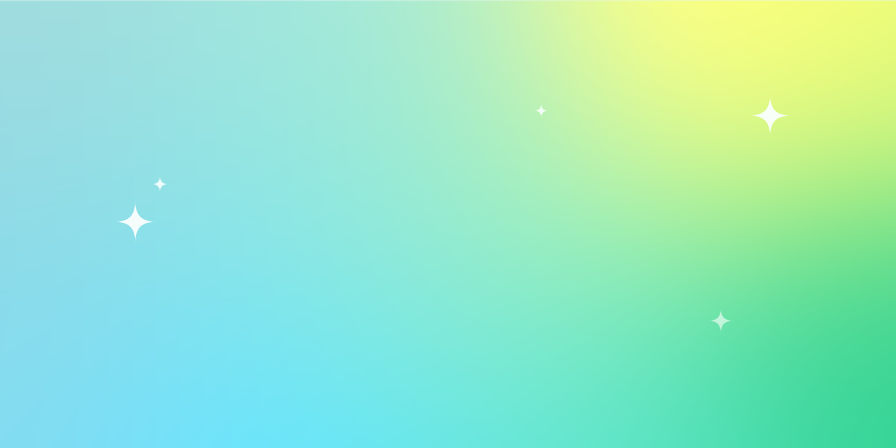
This background is drawn by a Shadertoy shader. Its source:

```glsl
const int GLOW_COUNT = 11;
const int STAR_COUNT = 5;

// Glow centres, in units of canvas height
const vec2 glowCentre[GLOW_COUNT] = vec2[](
    vec2(0.05, 1.0), vec2(0.0, 0.5), vec2(0.0, 0.0), vec2(0.7, 0.0),
    vec2(0.65, 0.5), vec2(0.75, 1.0), vec2(1.1, 0.5), vec2(1.58, 0.95),
    vec2(2.0, 1.0), vec2(1.95, 0.2), vec2(1.3, 0.0));

const vec3 glowColour[GLOW_COUNT] = vec3[](
    vec3(0.65, 0.86, 0.86), vec3(0.56, 0.85, 0.90), vec3(0.51, 0.86, 0.95),
    vec3(0.34, 0.90, 1.06), vec3(0.54, 0.90, 0.92), vec3(0.66, 0.91, 0.86),
    vec3(0.66, 0.94, 0.72), vec3(1.08, 1.02, 0.49), vec3(0.90, 0.98, 0.46),
    vec3(0.18, 0.82, 0.57), vec3(0.33, 0.90, 0.80));

// Stars: centre, arm length, opacity
const vec4 stars[STAR_COUNT] = vec4[](
    vec4(0.302, 0.505, 0.052, 0.95), vec4(0.357, 0.589, 0.022, 0.88),
    vec4(1.208, 0.753, 0.019, 0.85), vec4(1.719, 0.742, 0.052, 0.95),
    vec4(1.609, 0.284, 0.032, 0.60));

// Normalised Gaussian blend of all glows
vec3 meshGradient(vec2 p) {
    vec3 sum = vec3(0.0);
    float total = 0.0;
    for (int i = 0; i < GLOW_COUNT; i++) {
        vec2 d = p - glowCentre[i];
        float weight = exp(-4.5 * dot(d, d));
        sum += weight * glowColour[i];
        total += weight;
    }
    return sum / total;
}

// Coverage of a four-pointed star with concave sides
float sparkle(vec2 p, float arm, float pixel) {
    p = abs(p);
    float along = max(p.x, p.y);
    float across = min(p.x, p.y);
    float halfWidth = arm * pow(max(1.0 - pow(along / arm, 0.45), 0.0), 2.22);
    float edge = clamp((halfWidth - across) / pixel + 0.5, 0.0, 1.0);
    return edge * min(1.0, 2.0 * halfWidth / pixel);
}

void mainImage(out vec4 fragColor, in vec2 fragCoord) {
    float pixel = 1.0 / iResolution.y;
    vec2 p = fragCoord * pixel;

    vec3 colour = meshGradient(p);

    // Pale hairline along the top
    colour = mix(colour, vec3(0.9, 0.96, 0.95), 0.4 * smoothstep(0.996, 0.999, p.y));

    for (int i = 0; i < STAR_COUNT; i++) {
        vec4 star = stars[i];
        float cover = sparkle(p - star.xy, star.z, pixel);
        colour = mix(colour, vec3(0.98, 1.0, 0.99), cover * star.w);
    }

    fragColor = vec4(clamp(colour, 0.0, 1.0), 1.0);
}
```
